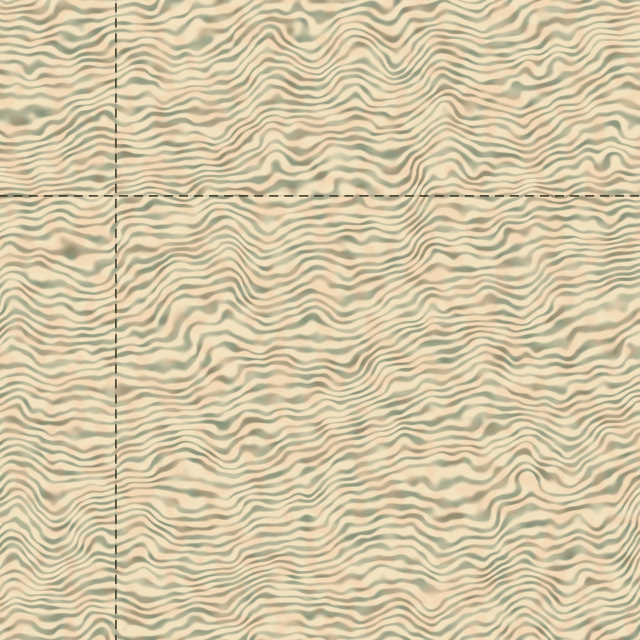
Give the GLSL for this pattern, as a Shadertoy shader.

```glsl
// Short wavy grey-green strokes on cream paper, crossed by two thin dashed lines.
// Stripes are bent into steep zigzag hills by three layers of value noise, then
// broken into short strokes by finer noise in their width and ink strength.

#define STRIPES 66.0          // stripes per canvas height
#define TILT 0.17             // average rise to the right
#define HILL_WARP 4.6         // bend of the zigzag hills, in stripes
#define RIPPLE_WARP 1.35      // bend of the small ripples, in stripes
#define JITTER_WARP 0.38      // bend of the finest wobble, in stripes
#define WIDTH_VARIATION 0.75  // uneven stroke width
#define CROSS vec2(0.181, 0.694)
#define DASH_PERIOD 0.0235
#define DASH_FILL 0.60
#define DASH_WIDTH 0.0027

const float TAU = 6.28318;
const vec3 PAPER_COOL = vec3(0.950, 0.888, 0.752);
const vec3 PAPER_WARM = vec3(0.955, 0.852, 0.715);
const vec3 INK_COOL = vec3(0.530, 0.570, 0.475);
const vec3 INK_WARM = vec3(0.560, 0.535, 0.425);
const vec3 DASH_INK = vec3(0.23, 0.22, 0.15);

float hash(vec2 cell) {
    return fract(sin(dot(cell, vec2(127.1, 311.7))) * 43758.5453);
}

float noise(vec2 p) {
    vec2 cell = floor(p), f = fract(p);
    f = f * f * (3.0 - 2.0 * f);
    float low = mix(hash(cell), hash(cell + vec2(1, 0)), f.x);
    float high = mix(hash(cell + vec2(0, 1)), hash(cell + vec2(1, 1)), f.x);
    return mix(low, high, f.y);
}

// Stripe coordinate: one unit per stripe, bent into hills, ripples and wobble
float stripePhase(vec2 p) {
    vec2 turned = mat2(0.8, 0.6, -0.6, 0.8) * p;
    float hills = noise(p * vec2(15.0, 8.0) + 3.7) - 0.5;
    float ripples = noise(turned * 31.0 + 41.3) - 0.5;
    float jitter = noise(p * 62.0 + 87.1) - 0.5;
    return STRIPES * (p.y - TILT * p.x)
         + HILL_WARP * hills + RIPPLE_WARP * ripples + JITTER_WARP * jitter;
}

// Ink coverage of the soft, broken strokes
float strokes(vec2 p) {
    float wave = 0.5 + 0.5 * cos(TAU * stripePhase(p));
    float uneven = WIDTH_VARIATION * (noise(p * vec2(52.0, 78.0) + 11.0) - 0.5);
    float strength = mix(0.36, 1.02, noise(p * vec2(46.0, 62.0) + 73.0));
    return strength * smoothstep(0.16, 1.05, wave + uneven);
}

// Dashed line: distance across it, position along it
float dashes(float across, float along, float pixel) {
    float line = 1.0 - smoothstep(-0.5, 0.5, (abs(across) - 0.5 * DASH_WIDTH) / pixel);
    float toCentre = abs(fract(along / DASH_PERIOD) - 0.5) * DASH_PERIOD;
    float dash = 1.0 - smoothstep(-0.6, 0.6, (toCentre - 0.5 * DASH_FILL * DASH_PERIOD) / pixel);
    return line * mix(0.12, 0.88, dash);
}

void mainImage(out vec4 fragColor, in vec2 fragCoord) {
    vec2 p = fragCoord / iResolution.y;
    float pixel = 1.0 / iResolution.y;

    // Paper and strokes, drifting between cool and warm tones
    float warmth = smoothstep(0.40, 0.75, noise(p * 64.0 + 19.0));
    vec3 paper = mix(PAPER_COOL, PAPER_WARM, warmth);
    vec3 ink = mix(INK_COOL, INK_WARM, warmth);
    vec3 color = mix(paper, ink, clamp(strokes(p), 0.0, 1.0));

    // Dashed cross
    vec2 d = p - CROSS;
    float mark = max(dashes(d.x, d.y, pixel), dashes(d.y, d.x, pixel));
    color = mix(color, DASH_INK, mark);

    fragColor = vec4(color, 1.0);
}
```
